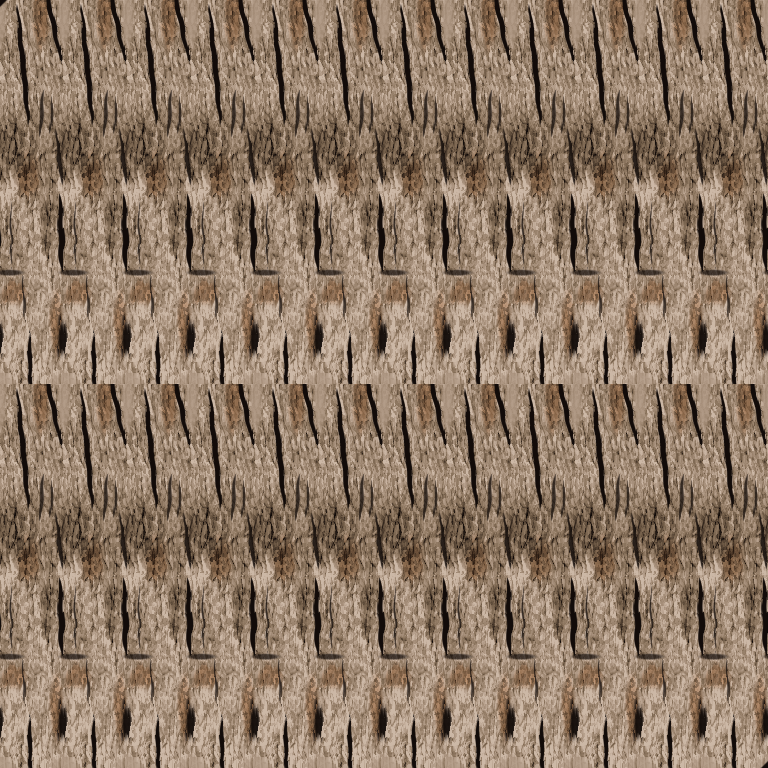
A three.js fragment shader for this texture:

```glsl
#define REPEATS vec2(12.0, 2.0)
#define TALL 6.0
#define EDGE 0.025
#define LEAN 0.09
#define PITCH vec3(0.07, 0.045, 0.035)
#define UMBER vec3(0.27, 0.21, 0.16)
#define BARK vec3(0.43, 0.35, 0.27)
#define TAN vec3(0.56, 0.47, 0.38)
#define SAND vec3(0.67, 0.58, 0.50)
#define PALE vec3(0.80, 0.72, 0.65)
#define RUST vec3(0.50, 0.33, 0.20)

varying vec2 vUv;

float hash(vec2 p) {
  return fract(sin(dot(p, vec2(127.1, 311.7))) * 43758.5);
}

float wrapped(float x) {
  return x - floor(x + 0.5);
}

// Cellular noise, periodic across: x = gap to the border, y = cell value
vec2 cells(vec2 p, float period) {
  vec2 base = floor(p);
  float near = 9.0, next = 9.0, value = 0.0;
  for (int j = -1; j <= 1; j++) {
    for (int i = -1; i <= 1; i++) {
      vec2 cell = base + vec2(float(i), float(j));
      vec2 id = vec2(mod(cell.x, period), cell.y);
      vec2 seed = vec2(hash(id), hash(id + 37.3));
      float d = length(cell + seed - p);
      if (d < near) {
        next = near;
        near = d;
        value = hash(id + 71.9);
      } else {
        next = min(next, d);
      }
    }
  }
  return vec2(next - near, value);
}

// Split tapering to both ends, w is half its width
float crack(vec2 p, vec2 a, vec2 b, float w) {
  float s = clamp((p.y - a.y) / (b.y - a.y), 0.0, 1.0);
  float open = w * pow(4.0 * s * (1.0 - s), 0.45);
  return 1.0 - smoothstep(open - EDGE, open, abs(wrapped(p.x - mix(a.x, b.x, s))));
}

float blot(vec2 p, vec2 centre, vec2 radius) {
  vec2 d = p - centre;
  d.x = wrapped(d.x);
  return 1.0 - smoothstep(0.45, 1.0, length(d / radius));
}

vec3 woodRamp(float t) {
  vec3 c = mix(PITCH, UMBER, clamp(t, 0.0, 1.0));
  c = mix(c, BARK, clamp(t - 1.0, 0.0, 1.0));
  c = mix(c, TAN, clamp(t - 2.0, 0.0, 1.0));
  c = mix(c, SAND, clamp(t - 3.0, 0.0, 1.0));
  return mix(c, PALE, clamp(t - 4.0, 0.0, 1.0));
}

void main() {
  // Tile space: x 0..1 across, y 0..TALL downwards
  vec2 p = fract(vUv * REPEATS);
  p.y = (1.0 - p.y) * TALL;

  // Fibres lean in the upper part and waver
  vec2 g = p;
  g.x += 0.014 * sin(p.y * 8.0) + 0.008 * sin(p.y * 21.0 + 1.0) - LEAN * min(p.y, 2.0);
  vec2 strand = cells(g * vec2(11.0, 1.6), 11.0);
  vec2 fibre = cells(g * vec2(22.0, 5.0), 22.0);
  vec2 grit = cells(g * vec2(26.0, 17.0), 26.0);
  vec2 rough = p + vec2(0.05, 0.22) * (vec2(fibre.y, strand.y) - 0.5);
  vec2 split = p + vec2(0.01 * sin(p.y * 13.0) + 0.02 * (fibre.y - 0.5), 0.0);

  // Weathered bands and grain
  float shade = smoothstep(1.5, 2.1, rough.y) * (1.0 - smoothstep(2.6, 3.15, rough.y));
  float tone = 4.0 - 1.1 * shade + 0.5 * smoothstep(4.0, 4.7, rough.y);
  tone += 1.2 * (strand.y - 0.5) + 1.3 * (fibre.y - 0.5) + 1.7 * (grit.y - 0.5);
  tone -= 1.2 * (1.0 - smoothstep(0.0, 0.14, strand.x));
  tone -= 0.5 * (1.0 - smoothstep(0.0, 0.25, fibre.x));
  tone += 0.25 * sin(g.x * 75.4 + 2.0 * sin(p.y * 3.0));

  // Brown bark, knots and pale scars
  float rust = blot(rough, vec2(0.64, 0.2), vec2(0.16, 0.75));
  rust = max(rust, blot(rough, vec2(0.22, 4.6), vec2(0.27, 0.25)));
  rust = max(rust, blot(rough, vec2(0.88, 5.05), vec2(0.13, 0.6)));
  rust = max(rust, 0.7 * blot(rough, vec2(0.45, 2.75), vec2(0.24, 0.4)));
  tone -= 1.1 * rust + 1.1 * blot(rough, vec2(0.78, 3.3), vec2(0.17, 0.3));
  tone -= 0.8 * blot(rough, vec2(0.72, 3.8), vec2(0.12, 0.3));
  tone += 1.2 * blot(rough, vec2(0.1, 2.95), vec2(0.25, 0.3));
  float smear = max(blot(p, vec2(0.0, 0.25), vec2(0.13, 0.6)), blot(p, vec2(0.0, 6.0), vec2(0.3, 0.25)));
  tone = mix(tone, 4.1, 0.8 * smear);

  // Scattered hairline splits
  for (int i = 0; i < 18; i++) {
    float n = float(i);
    vec2 top = vec2(hash(vec2(n, 3.0)), (n + hash(vec2(n, 8.0))) * TALL / 18.0);
    vec2 run = vec2(top.y < 1.6 ? 0.06 : 0.01, 0.35 + 0.6 * hash(vec2(n, 5.0)));
    tone -= 1.9 * crack(split, top, top + run, 0.022);
  }

  // Deep splits
  float deep = crack(split, vec2(0.27, 0.05), vec2(0.45, 1.98), 0.055);
  deep = max(deep, crack(split, vec2(0.68, -0.35), vec2(0.97, 1.02), 0.052));
  deep = max(deep, crack(split, vec2(0.94, 3.02), vec2(0.97, 4.28), 0.058));
  deep = max(deep, 0.85 * crack(split, vec2(0.87, 2.0), vec2(0.97, 2.9), 0.042));
  deep = max(deep, 0.75 * crack(split, vec2(0.68, 1.4), vec2(0.63, 2.15), 0.042));
  deep = max(deep, 0.7 * crack(split, vec2(0.82, 1.5), vec2(0.79, 2.1), 0.035));
  deep = max(deep, 0.8 * crack(split, vec2(0.17, 3.1), vec2(0.18, 4.25), 0.026));
  deep = max(deep, 0.8 * crack(split, vec2(0.34, 4.25), vec2(0.4, 5.05), 0.028));
  deep = max(deep, crack(split, vec2(0.46, 5.15), vec2(0.48, 6.2), 0.046));
  deep = max(deep, 0.95 * blot(rough, vec2(0.97, 5.25), vec2(0.1, 0.38)));
  deep = max(deep, 0.7 * blot(p, vec2(0.15, 4.26), vec2(0.28, 0.06)));

  vec3 colour = mix(woodRamp(tone), RUST * (0.65 + 0.7 * grit.y), 0.45 * rust);
  colour = mix(colour, PITCH, deep);

  // Clipped corners of the sheet
  float corner = min(vUv.x + 1.0 - vUv.y, 1.0 - vUv.x + vUv.y);
  colour = mix(PITCH, colour, smoothstep(0.007, 0.011, corner));
  gl_FragColor = vec4(colour, 1.0);
}
```
